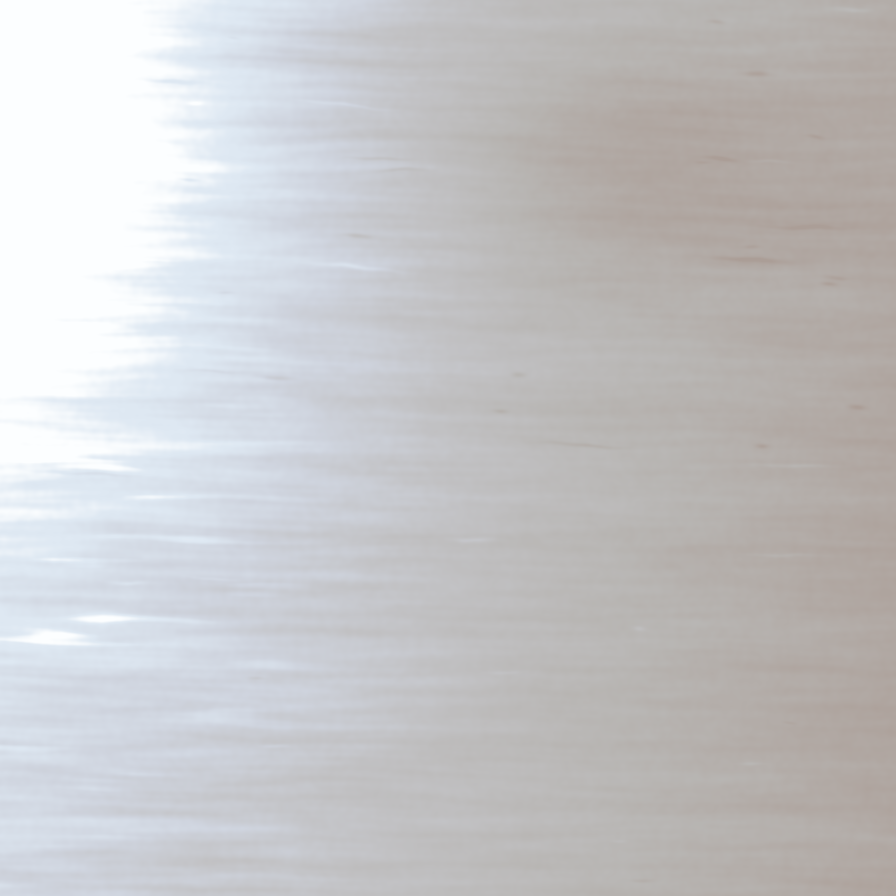
Reproduce this texture procedurally as a Shadertoy shader.

```glsl
// Brushed pale metal with fine horizontal grain and a soft white glare at the upper left.

const vec3 TAUPE = vec3(0.685, 0.645, 0.622);
const vec3 WARM_GRAY = vec3(0.72, 0.71, 0.70);
const vec3 GRAY = vec3(0.76, 0.76, 0.77);
const vec3 COOL_GRAY = vec3(0.81, 0.83, 0.87);
const vec3 PALE_BLUE = vec3(0.87, 0.91, 0.95);
const vec3 WHITE = vec3(0.99, 0.997, 1.0);

const float BAND_STRENGTH = 0.55;   // all strengths are in palette steps
const float GRAIN_STRENGTH = 0.50;
const float HAIR_STRENGTH = 0.32;
const float GLINT_STRENGTH = 1.5;
const float MOTTLE_STRENGTH = 0.12;
const float GRAIN_TILT = 0.018;
const float GRAIN_WAVE = 0.008;
const int SCRATCH_COUNT = 44;

vec2 hash2(vec2 p) {
    vec3 q = fract(p.xyx * vec3(0.1031, 0.1030, 0.0973));
    q += dot(q, q.yzx + 33.33);
    return fract((q.xx + q.yz) * q.zy);
}

float cornerSlope(vec2 cell, vec2 offset) {
    float angle = 6.2832 * hash2(cell + 57.0).x;
    return dot(vec2(cos(angle), sin(angle)), offset);
}

// Gradient noise, roughly -0.7 to 0.7
float gradientNoise(vec2 p) {
    vec2 i = floor(p), f = fract(p);
    vec2 u = f * f * f * (f * (f * 6.0 - 15.0) + 10.0);
    vec2 e = vec2(1.0, 0.0);
    return mix(mix(cornerSlope(i, f), cornerSlope(i + e, f - e), u.x),
               mix(cornerSlope(i + e.yx, f - e.yx), cornerSlope(i + 1.0, f - 1.0), u.x), u.y);
}

float softSpot(vec2 p, vec2 center, vec2 radius) {
    vec2 d = (p - center) / radius;
    return exp(-dot(d, d));
}

// Broad lighting, from 0 (taupe) to 5 (white)
float lighting(vec2 p) {
    float tone = 3.1 - 3.0 * p.x;
    tone += 2.3 * softSpot(p, vec2(0.0, 1.0), vec2(0.28, 0.38));
    tone += 1.5 * softSpot(p, vec2(0.0, 0.65), vec2(0.45, 0.40));
    tone -= 1.0 * softSpot(p, vec2(0.68, 0.82), vec2(0.20, 0.13));
    tone += 0.5 * softSpot(p, vec2(0.85, 1.0), vec2(0.30, 0.10));
    return tone;
}

// Layered horizontal streaks and the bright glints on the lit side
float brushing(vec2 p) {
    vec2 q = p;
    q.y += GRAIN_TILT * p.x + GRAIN_WAVE * gradientNoise(p * vec2(4.0, 9.0));
    float lit = 1.0 - smoothstep(0.1, 0.7, p.x);
    float band = gradientNoise(q * vec2(1.6, 19.0) + 3.0);
    float grain = gradientNoise(q * vec2(4.0, 58.0) + 17.0);
    float hair = gradientNoise(q * vec2(11.0, 120.0) + 41.0);
    float streaks = BAND_STRENGTH * band + GRAIN_STRENGTH * grain + HAIR_STRENGTH * hair;

    float ridge = gradientNoise(q * vec2(5.0, 46.0) + 73.0) + 0.25 * hair;
    float glintZone = (1.0 - smoothstep(0.12, 0.42, p.x)) * softSpot(p, vec2(0.0, 0.38), vec2(1.0, 0.28));
    float glints = smoothstep(0.22, 0.60, ridge) * glintZone;
    return streaks * mix(0.65, 1.25, lit) + GLINT_STRENGTH * glints;
}

// Sparse short tapered marks, more dark than light
float scratches(vec2 p) {
    float sum = 0.0;
    for (int i = 0; i < SCRATCH_COUNT; i++) {
        float id = float(i);
        vec2 center = hash2(vec2(id, 11.0));
        vec2 shape = hash2(vec2(id, 29.0));
        vec2 kind = hash2(vec2(id, 47.0));
        float halfLength = mix(0.007, 0.055, shape.x * shape.x);
        vec2 d = p - center;
        d.y += d.x * mix(-0.02, 0.12, shape.y) + 0.003 * gradientNoise(p * 30.0 + id);
        float mark = softSpot(d, vec2(0.0), vec2(halfLength, mix(0.0018, 0.0030, kind.y)));
        sum += mark * (kind.x < 0.65 ? -0.85 : 0.7) * mix(0.4, 1.0, kind.y);
    }
    return sum;
}

vec3 metalColor(float tone) {
    vec3 color = mix(TAUPE, WARM_GRAY, clamp(tone, -0.4, 1.0));
    color = mix(color, GRAY, clamp(tone - 1.0, 0.0, 1.0));
    color = mix(color, COOL_GRAY, clamp(tone - 2.0, 0.0, 1.0));
    color = mix(color, PALE_BLUE, clamp(tone - 3.0, 0.0, 1.0));
    return mix(color, WHITE, smoothstep(0.0, 1.0, tone - 4.0));
}

void mainImage(out vec4 fragColor, in vec2 fragCoord) {
    vec2 p = fragCoord / iResolution.xy;
    float tone = lighting(p) + brushing(p) + scratches(p);
    tone += MOTTLE_STRENGTH * (gradientNoise(p * 45.0) + gradientNoise(p * 110.0 + 9.0));
    fragColor = vec4(metalColor(tone), 1.0);
}
```
